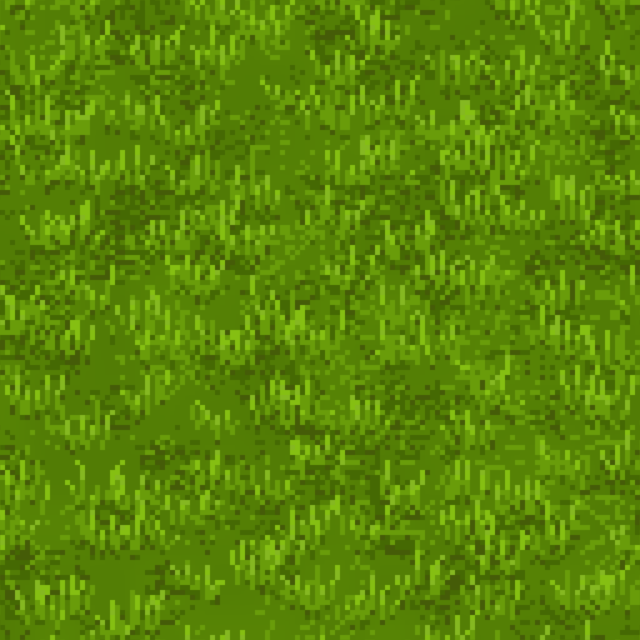
This texture is drawn by a WebGL 2 fragment shader. Its source:

```glsl
#version 300 es
precision highp float;

uniform vec2 u_resolution;
out vec4 fragColor;

// Layout, measured in mosaic cells
const float CELLS = 128.0;         // cells across the canvas height
const float TUFT_SPACING = 12.0;
const int BLADES = 6;
const float BLADE_GAP = 1.5;
const float BLADE_MIN = 3.0;
const float BLADE_RANGE = 6.0;
const float LEAN = 0.45;
const float BRIGHT_FROM = 0.4;     // part of a blade where its lit tip begins
const float LIT_BLADES = 0.77;
const float SHADOW_DENSITY = 0.5;
const float PATCH_SIZE = 11.0;
const float DARK_AMOUNT = 0.44;
const float LIGHT_AMOUNT = 0.27;
const float OLIVE_SHARE = 0.34;
const float PALE_SHARE = 0.36;
const float EDGE_SOFTNESS = 1.3;   // width of cell edges in screen pixels

// Palette
const vec3 GRASS = vec3(0.33, 0.50, 0.02);
const vec3 LIGHT = vec3(0.41, 0.61, 0.04);
const vec3 DARK = vec3(0.27, 0.41, 0.01);
const vec3 OLIVE = vec3(0.27, 0.36, 0.03);
const vec3 BRIGHT = vec3(0.52, 0.75, 0.07);
const vec3 PALE = vec3(0.52, 0.72, 0.13);

// Integer hash giving three values in 0..1
vec3 hash3(vec2 p, int salt) {
    uvec3 v = uvec3(ivec3(ivec2(floor(p)), salt));
    v = v * 1664525u + 1013904223u;
    v.x += v.y * v.z;
    v.y += v.z * v.x;
    v.z += v.x * v.y;
    v ^= v >> 16u;
    v.x += v.y * v.z;
    v.y += v.z * v.x;
    v.z += v.x * v.y;
    return vec3(v >> 8u) / 16777216.0;
}

// Smooth noise, three independent channels
vec3 noise3(vec2 p, int salt) {
    vec2 i = floor(p);
    vec2 f = p - i;
    f = f * f * (3.0 - 2.0 * f);
    vec3 low = mix(hash3(i, salt), hash3(i + vec2(1, 0), salt), f.x);
    vec3 high = mix(hash3(i + vec2(0, 1), salt), hash3(i + vec2(1, 1), salt), f.x);
    return mix(low, high, f.y);
}

// Mottled ground: patches of short horizontal specks
vec3 groundColor(vec2 cell, vec3 grain) {
    vec3 patches = noise3(cell / PATCH_SIZE, 1);
    float stagger = floor(hash3(vec2(0.0, cell.y), 2).x * 2.0);
    vec3 run = hash3(vec2(floor((cell.x + stagger) / 2.0), cell.y), 3);
    vec3 speck = grain.z < 0.5 ? run : grain;
    vec3 color = GRASS * (0.96 + 0.08 * patches.z);
    if (speck.y < LIGHT_AMOUNT * smoothstep(0.25, 0.75, patches.y)) color = LIGHT;
    if (speck.x < DARK_AMOUNT * smoothstep(0.25, 0.75, patches.x))
        color = run.z < OLIVE_SHARE ? OLIVE : DARK;
    return color;
}

// Blade level at a cell (0 none, 1 light, 2 bright) and root shadow
vec2 tuftLayer(vec2 cell) {
    vec2 layer = vec2(0.0);
    vec2 home = floor(cell / TUFT_SPACING);
    for (int y = -1; y <= 1; y++)
    for (int x = -1; x <= 1; x++) {
        vec2 id = home + vec2(x, y);
        vec2 center = floor((id + 0.1 + 0.8 * hash3(id, 4).xy) * TUFT_SPACING);
        vec2 d = cell - center;
        if (abs(d.x) > 9.0 || d.y < -3.0 || d.y > 14.0) continue;
        for (int i = 0; i < BLADES; i++) {
            vec3 h = hash3(id, 10 + i);
            float side = (float(i) - 0.5 * float(BLADES - 1)) * BLADE_GAP + h.x - 0.5;
            float rise = floor(h.y * 4.0);
            float len = floor(BLADE_MIN + BLADE_RANGE * h.z);
            float dy = d.y - rise;
            float t = dy / len;
            float column = floor(side + side * LEAN * clamp(t, 0.0, 1.0));
            if (d.x != column) continue;
            if (dy >= 0.0 && dy < len) {
                bool lit = t > BRIGHT_FROM && fract(h.x * 7.0 + h.y) < LIT_BLADES;
                layer.x = max(layer.x, lit ? 2.0 : 1.0);
            } else if (dy < 0.0 && dy >= -2.0) layer.y = 1.0;
        }
    }
    return layer;
}

vec3 cellColor(vec2 cell) {
    vec3 grain = hash3(cell, 5);
    vec2 tuft = tuftLayer(cell);
    if (tuft.x > 1.5) return grain.x < PALE_SHARE ? PALE : BRIGHT;
    if (tuft.x > 0.5) return LIGHT;
    if (tuft.y > 0.5 && grain.y < SHADOW_DENSITY)
        return grain.x < OLIVE_SHARE ? OLIVE : DARK;
    return groundColor(cell, grain);
}

void main() {
    // Blend neighbouring cells only in a narrow band along their edges
    vec2 p = gl_FragCoord.xy / u_resolution.y * CELLS - 0.5;
    vec2 cell = floor(p);
    float pixelsPerCell = u_resolution.y / CELLS;
    vec2 w = clamp((p - cell - 0.5) * pixelsPerCell / EDGE_SOFTNESS + 0.5, 0.0, 1.0);
    vec3 low = mix(cellColor(cell), cellColor(cell + vec2(1, 0)), w.x);
    vec3 high = mix(cellColor(cell + vec2(0, 1)), cellColor(cell + vec2(1, 1)), w.x);
    fragColor = vec4(mix(low, high, w.y), 1.0);
}
```
